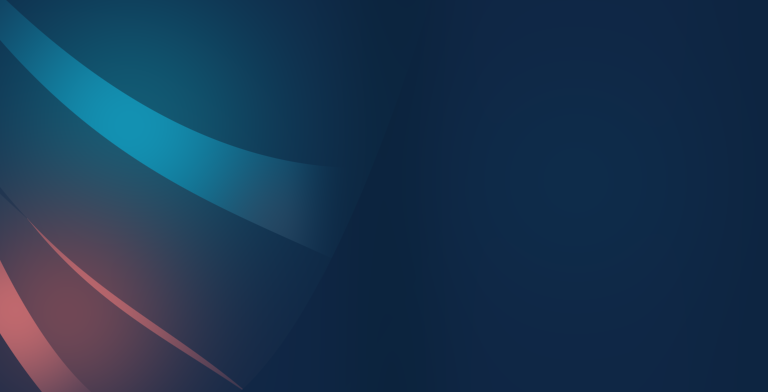
Write a WebGL 2 fragment shader that draws this background.

```glsl
#version 300 es
precision highp float;
// Dark navy backdrop with curved teal and coral ribbons glowing at the left.

uniform vec2 u_resolution;
out vec4 outColor;

// Colours
const vec3 NAVY = vec3(0.060, 0.150, 0.270);
const vec3 NAVY_DEEP = vec3(0.045, 0.138, 0.240);
const vec3 NAVY_LIFT = vec3(0.055, 0.172, 0.290);
const vec3 TEAL_HAZE = vec3(0.060, 0.360, 0.460);
const vec3 TEAL_BRIGHT = vec3(0.075, 0.570, 0.700);
const vec3 CORAL_HAZE = vec3(0.440, 0.280, 0.335);
const vec3 CORAL_BRIGHT = vec3(0.750, 0.410, 0.430);

// Glow centres and radii, in units of the canvas height
const vec2 TEAL_CENTER = vec2(0.33, 0.68);
const vec2 CORAL_CENTER = vec2(0.17, 0.20);
const vec2 EMBER_CENTER = vec2(0.04, 0.21);
const vec2 TAIL_CENTER = vec2(0.68, 0.43);
const vec2 LIFT_CENTER = vec2(1.47, 0.54);
const float TEAL_RADIUS = 0.38;
const float TEAL_BAND_RADIUS = 0.41;
const float CORAL_RADIUS = 0.31;
const float SLIVER_RADIUS = 0.42;
const float EMBER_RADIUS = 0.30;
const float TAIL_RADIUS = 0.14;
const float LIFT_RADIUS = 0.32;

// Ribbon edges: cubic coefficients of height over x, constant term first
const vec4 TEAL_TOP = vec4(1.015, -0.963, 0.523, 0.0);
const vec4 TEAL_BOTTOM = vec4(0.898, -1.146, 0.915, -0.4);
const vec4 SLIVER_TOP = vec4(0.523, -1.247, 1.352, -1.1);
const vec4 EMBER_TOP = vec4(0.337, -2.0, 2.37, 0.0);
const vec4 EMBER_BOTTOM = vec4(0.150, -1.57, 1.6, 0.0);

float glow(vec2 p, vec2 center, float radius) {
    vec2 d = (p - center) / radius;
    return exp(-dot(d, d));
}

// Signed distance above a cubic edge, approximated with its slope
float above(vec2 p, vec4 k) {
    float height = k.x + p.x * (k.y + p.x * (k.z + p.x * k.w));
    float slope = k.y + p.x * (2.0 * k.z + 3.0 * k.w * p.x);
    return (p.y - height) / sqrt(1.0 + slope * slope);
}

// Smooth coverage of the positive side of a distance
float cover(float d) {
    float px = 0.75 / u_resolution.y;
    return smoothstep(-px, px, d);
}

float ribbon(vec2 p, vec4 top, vec4 bottom) {
    return cover(-above(p, top)) * cover(above(p, bottom));
}

vec3 backdrop(vec2 p) {
    vec3 col = mix(NAVY, NAVY_DEEP, exp(-pow((p.x - 1.0) / 0.16, 2.0)));
    col = mix(col, NAVY_DEEP, 0.6 * smoothstep(1.6, 2.0, p.x));
    return mix(col, NAVY_LIFT, glow(p, LIFT_CENTER, LIFT_RADIUS));
}

void main() {
    vec2 p = gl_FragCoord.xy / u_resolution.y;
    vec3 base = backdrop(p);

    // Soft hazes behind the ribbons
    vec3 col = mix(base, TEAL_HAZE, glow(p, TEAL_CENTER, TEAL_RADIUS));
    col = mix(col, CORAL_HAZE, glow(p, CORAL_CENTER, CORAL_RADIUS));

    // Wide teal ribbon with a mauve tail, fading into the navy
    vec3 teal = mix(base, TEAL_BRIGHT, glow(p, TEAL_CENTER, TEAL_BAND_RADIUS));
    teal = mix(teal, CORAL_HAZE, 0.2 * glow(p, TAIL_CENTER, TAIL_RADIUS));
    float tealFade = 1.0 - smoothstep(0.72, 0.90, p.x);
    col = mix(col, teal, ribbon(p, TEAL_TOP, TEAL_BOTTOM) * tealFade);

    // Thin coral sliver, tapered at both ends; its start casts a dark wedge
    float taper = 0.24 * (p.x - 0.07) * (0.64 - p.x);
    float depth = -above(p, SLIVER_TOP);
    float sliver = cover(depth) * cover(taper - depth) * step(0.0, taper);
    float wedge = cover(depth) * cover(-taper - depth) * step(p.x, 0.07);
    col = mix(col, base, 0.35 * wedge);
    vec3 coral = mix(base, CORAL_BRIGHT, glow(p, CORAL_CENTER, SLIVER_RADIUS));
    col = mix(col, coral, sliver);

    // Coral ribbon in the lower left corner, with shade beneath it
    col = mix(col, base, 0.45 * cover(-above(p, EMBER_BOTTOM)));
    vec3 ember = mix(base, CORAL_BRIGHT, glow(p, EMBER_CENTER, EMBER_RADIUS));
    col = mix(col, ember, ribbon(p, EMBER_TOP, EMBER_BOTTOM));

    outColor = vec4(col, 1.0);
}
```
